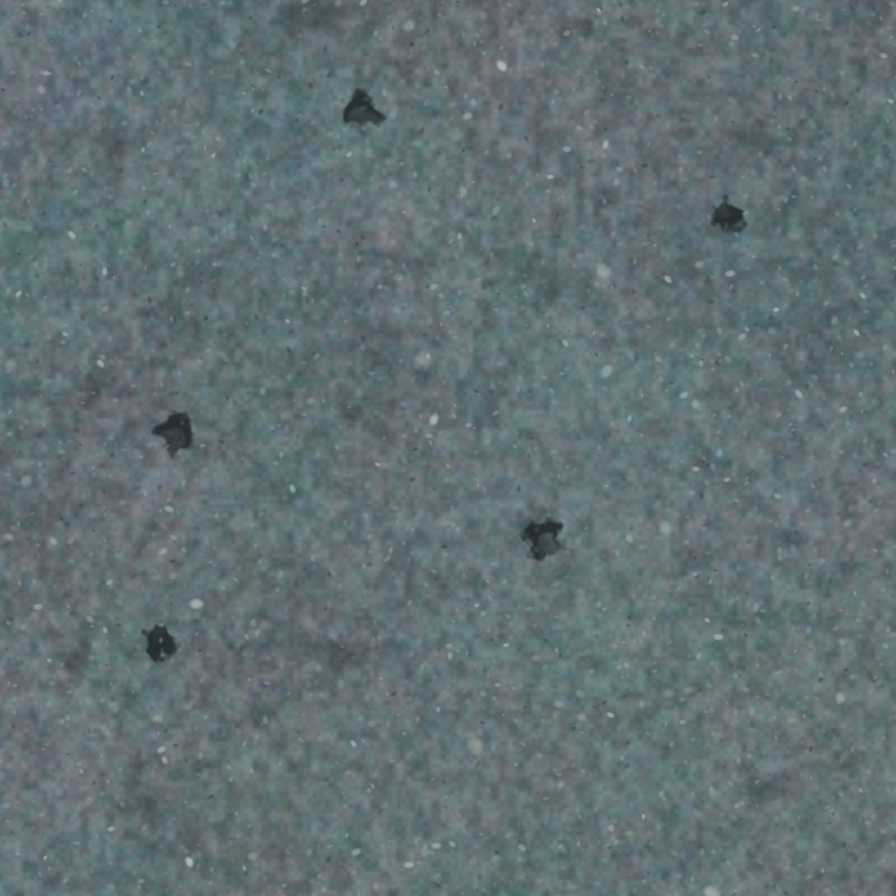
Reproduce this texture procedurally as a Shadertoy shader.

```glsl
const vec3 STONE = vec3(0.384, 0.437, 0.451);
const vec3 FLECK = vec3(0.70, 0.76, 0.75);
const vec3 PIT = vec3(0.13, 0.16, 0.17);
const vec3 GREEN_TINT = vec3(-0.035, 0.022, 0.000);
const vec3 WARM_TINT = vec3(0.030, 0.000, -0.030);
const float COARSE_GRAIN = 55.0;   // cells per canvas height
const float MID_GRAIN = 105.0;
const float FINE_GRAIN = 200.0;
const float GRAIN_CONTRAST = 0.10;
const int PIT_COUNT = 5;
const int SMUDGE_COUNT = 18;
const vec2 SPREAD = vec2(0.7549, 0.5698);   // even scatter step

// Integer hash: three values in 0..1 per cell
vec3 hash3(vec2 cell, float seed) {
    uvec3 v = uvec3(ivec3(vec3(cell, seed)) + 4096);
    v = v * 1664525u + 1013904223u;
    v.x += v.y * v.z; v.y += v.z * v.x; v.z += v.x * v.y;
    v ^= v >> 16u;
    v.x += v.y * v.z; v.y += v.z * v.x; v.z += v.x * v.y;
    return vec3(v >> 8u) / 16777216.0;
}

// Smooth value noise, centred on zero
float noise(vec2 p, float seed) {
    vec2 i = floor(p), f = fract(p);
    f = f * f * (3.0 - 2.0 * f);
    float low = mix(hash3(i, seed).x, hash3(i + vec2(1, 0), seed).x, f.x);
    float high = mix(hash3(i + vec2(0, 1), seed).x, hash3(i + 1.0, seed).x, f.x);
    return mix(low, high, f.y) - 0.5;
}

float fbm(vec2 p, float seed) {
    return noise(p, seed) + 0.5 * noise(p * 2.1, seed + 1.0)
         + 0.25 * noise(p * 4.3, seed + 2.0);
}

// Soft irregular grains, one candidate per cell; share sets how many exist
float grains(vec2 uv, float cells, float share, float radius, float seed) {
    vec2 p = uv * cells, home = floor(p);
    float cover = 0.0;
    for (int y = -1; y <= 1; y++)
    for (int x = -1; x <= 1; x++) {
        vec2 cell = home + vec2(x, y);
        vec3 place = hash3(cell, seed), look = hash3(cell, seed + 1.0);
        if (place.z > share) continue;
        vec2 d = p - cell - place.xy;
        float turn = 3.1416 * look.x;
        d = mat2(cos(turn), sin(turn), -sin(turn), cos(turn)) * d;
        float size = radius * mix(0.6, 1.2, look.y);
        float dist = length(d * vec2(1.0, mix(1.0, 1.6, look.z))) / size;
        float strength = mix(0.25, 1.0, look.z * look.z);
        cover = max(cover, strength * (1.0 - smoothstep(0.35, 1.2, dist)));
    }
    return cover;
}

// Broad faint stains with ragged soft borders
float smudges(vec2 uv) {
    float shade = 0.0;
    vec2 ragged = 0.035 * vec2(fbm(uv * 28.0, 30.0), fbm(uv * 28.0, 34.0));
    for (int i = 0; i < SMUDGE_COUNT; i++) {
        vec3 look = hash3(vec2(i, 7), 40.0);
        vec2 d = uv + ragged - fract(vec2(0.33, 0.71) + float(i) * SPREAD);
        d.y *= mix(1.0, 2.0, look.x);
        float dist = length(d) / mix(0.014, 0.036, look.y);
        shade = max(shade, mix(0.12, 0.42, look.z) * (1.0 - smoothstep(0.3, 1.3, dist)));
    }
    return shade;
}

// Small dark holes, each with a paler crescent of floor inside
float pits(vec2 uv) {
    float depth = 0.0;
    vec2 ragged = 0.020 * vec2(fbm(uv * 45.0, 50.0), fbm(uv * 45.0, 54.0));
    for (int i = 0; i < PIT_COUNT; i++) {
        vec3 look = hash3(vec2(i, 3), 60.0);
        vec2 centre = 0.08 + 0.84 * fract(vec2(0.12, 0.24) + float(i) * SPREAD);
        float radius = mix(0.017, 0.028, look.x);
        vec2 d = (uv + ragged - centre) / radius;
        float hole = 1.0 - smoothstep(0.65, 1.1, length(d));
        float turn = 6.2832 * look.y;
        float ledge = 1.0 - smoothstep(0.2, 0.65, length(d - 0.4 * vec2(cos(turn), sin(turn))));
        depth = max(depth, hole * (0.9 - 0.5 * look.z * ledge));
    }
    return depth;
}

void mainImage(out vec4 fragColor, in vec2 fragCoord) {
    vec2 uv = fragCoord / iResolution.y;

    // Mottled grain
    float grain = 0.6 * noise(uv * COARSE_GRAIN, 1.0)
                + noise(uv * MID_GRAIN * vec2(1.0, 0.85), 2.0)
                + 0.6 * noise(uv * FINE_GRAIN, 3.0);
    float cloud = fbm(uv * 5.0, 4.0);
    vec3 color = STONE + GRAIN_CONTRAST * grain + 0.035 * cloud;

    // Green, violet, warm and blue casts
    color += GREEN_TINT * (noise(uv * 75.0, 10.0) + 0.8 * fbm(uv * 7.0, 11.0));
    color += WARM_TINT * (noise(uv * 60.0, 15.0) + 0.5 * fbm(uv * 4.0, 16.0));
    color += vec3(-0.010, -0.006, 0.006) * (uv.y - 0.5);

    // Stains, dark specks and holes
    color = mix(color, PIT, smudges(uv));
    color = mix(color, PIT, 0.35 * grains(uv, 85.0, 0.09, 0.36, 20.0));
    color = mix(color, PIT, pits(uv));

    // Pale mineral flecks, from many faint to few bright
    vec3 fleck = FLECK + 2.0 * WARM_TINT * noise(uv * 12.0, 22.0);
    color = mix(color, fleck, 0.32 * grains(uv, 95.0, 0.22, 0.40, 24.0));
    color = mix(color, fleck, 0.65 * grains(uv, 62.0, 0.07, 0.34, 26.0));
    color = mix(color, fleck + 0.06, 0.95 * grains(uv, 24.0, 0.04, 0.24, 28.0));

    fragColor = vec4(clamp(color, 0.0, 1.0), 1.0);
}
```
